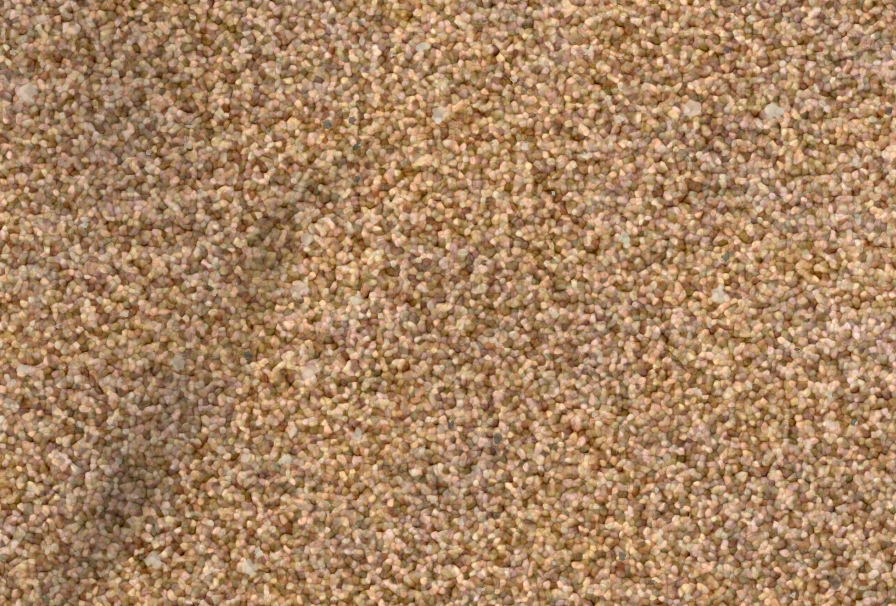
Give the GLSL for this texture, as a WebGL 2 fragment shader.

```glsl
#version 300 es
precision highp float;
// Coarse sunlit beach sand with scattered shell chips and a shallow shaded trough

uniform vec2 u_resolution;
out vec4 fragColor;

vec3 hash3(vec2 p) {
    vec3 q = vec3(dot(p, vec2(127.1, 311.7)), dot(p, vec2(269.5, 183.3)), dot(p, vec2(419.2, 371.9)));
    return fract(sin(q) * 43758.5453);
}

float noise(vec2 p) {
    vec2 i = floor(p), f = fract(p);
    f = f * f * (3.0 - 2.0 * f);
    float low = mix(hash3(i).x, hash3(i + vec2(1, 0)).x, f.x);
    float high = mix(hash3(i + vec2(0, 1)).x, hash3(i + vec2(1, 1)).x, f.x);
    return mix(low, high, f.y);
}

float fbm(vec2 p) {
    float sum = 0.0, amp = 0.5;
    for (int i = 0; i < 4; i++) {
        sum += amp * noise(p);
        p = p * 2.03 + 17.3;
        amp *= 0.5;
    }
    return sum;
}

// Soft cellular grains: colour offset around zero, with dark gaps and lit faces
vec3 grains(vec2 p) {
    vec2 cell = floor(p);
    vec3 sum = vec3(0.0);
    float total = 0.0001, nearest = 4.0;
    for (int y = -1; y <= 1; y++) {
        for (int x = -1; x <= 1; x++) {
            vec2 id = cell + vec2(x, y);
            vec2 away = p - id - hash3(id).xy;
            vec3 h = hash3(id + 57.3) - 0.5;
            float d2 = dot(away, away);
            float weight = exp(-7.5 * d2);
            vec3 tint = vec3(0.47 * h.x + 0.10 * dot(away, vec2(-0.6, 0.8)));
            tint += h.y * vec3(0.05, -0.01, -0.11);
            tint += h.z * vec3(0.06, -0.04, 0.04);
            sum += weight * tint;
            total += weight;
            nearest = min(nearest, d2);
        }
    }
    return sum / total - 0.20 * smoothstep(0.35, 0.9, sqrt(nearest));
}

// Sparse pale or dark chips; alpha holds coverage
vec4 chips(vec2 p, float density) {
    vec2 id = floor(p);
    vec3 h = hash3(id + 9.7), kind = hash3(id + 31.1);
    vec2 d = p - id - 0.25 - 0.5 * h.xy;
    float angle = 6.283 * kind.x;
    d = mat2(cos(angle), sin(angle), -sin(angle), cos(angle)) * d;
    d.x *= 0.7 + 0.6 * kind.y;
    float radius = 0.06 + 0.07 * kind.z * kind.z;
    float edge = length(d) + 0.11 * (noise(p * 16.0) - 0.5);
    float cover = smoothstep(radius + 0.025, radius - 0.025, edge) * step(h.z, density);
    vec3 pale = mix(vec3(0.86, 0.74, 0.65), vec3(0.80, 0.76, 0.67), kind.y);
    vec3 dark = mix(vec3(0.42, 0.42, 0.35), vec3(0.45, 0.32, 0.28), kind.y);
    vec3 color = mix(pale, dark, step(0.84, kind.x));
    return vec4(color + 0.4 * d.y, cover * 0.9);
}

// Broad light and shade of the uneven surface
float relief(vec2 p) {
    float path = 0.11 + 0.55 * p.y + 0.22 * smoothstep(0.62, 0.85, p.y) + 0.12 * (fbm(p * 5.0) - 0.5);
    float across = (p.x - path) / 0.06;
    float trough = exp(-across * across) * smoothstep(0.92, 0.6, p.y);
    vec2 hollow = (p - vec2(0.18, 0.84)) / vec2(0.13, 0.15);
    float shade = 0.19 * trough * (0.45 + 1.1 * noise(p * 11.0));
    shade += 0.12 * exp(-dot(hollow, hollow));
    shade += 0.04 * smoothstep(0.65, 0.2, p.x);
    return 1.0 - shade + 0.13 * (fbm(p * 4.0 + 3.0) - 0.47);
}

void main() {
    vec2 p = gl_FragCoord.xy / u_resolution.y;
    vec2 warped = p + 0.006 * (vec2(noise(p * 60.0), noise(p * 60.0 + 40.0)) - 0.5);

    // Two grain sizes over the base sand colour
    vec3 coarse = grains(warped * 108.0);
    vec3 color = vec3(0.74, 0.59, 0.45);
    color += coarse + 0.35 * grains(warped * 165.0 + 23.0);

    // Patches of orange and greyer sand
    float warmth = fbm(p * 9.0 + 11.0) - 0.47 - 0.06 * smoothstep(0.9, 1.48, p.x);
    color += warmth * vec3(0.04, -0.01, -0.11);

    // Shell chips and small stones, large and small
    vec4 large = chips(p * 9.0 + 2.0, 0.22);
    vec4 small = chips(p * 18.0 + 5.0, 0.20);
    color = mix(color, small.rgb + 0.3 * coarse, small.a);
    color = mix(color, large.rgb + 0.3 * coarse, large.a);

    fragColor = vec4(clamp(color * relief(p), 0.0, 1.0), 1.0);
}
```
